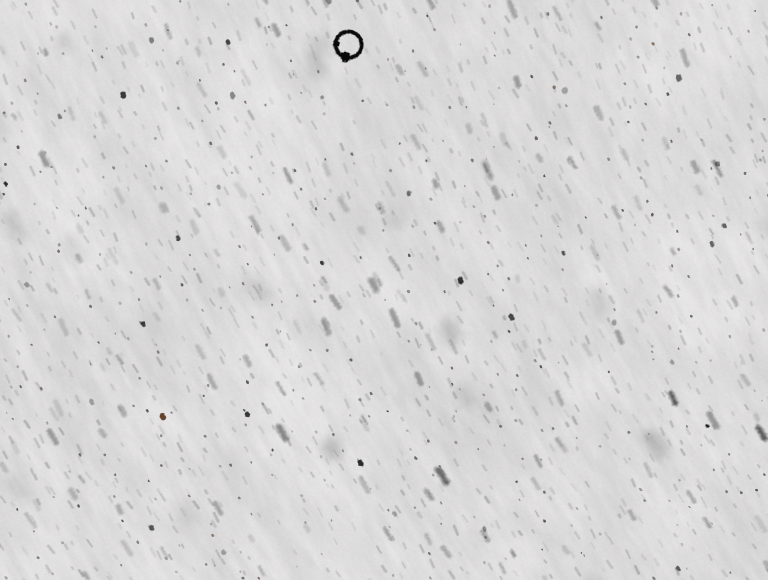
A Shadertoy shader for this texture:

```glsl
// Pale grey micrograph: slanted soft streaks, blurred smudges, dark specks and one small ring

float hash(vec2 p) {
    vec3 q = fract(vec3(p.xyx) * 0.1031);
    q += dot(q, q.yzx + 33.33);
    return fract((q.x + q.y) * q.z);
}

float noise(vec2 p) {
    vec2 i = floor(p), f = fract(p);
    f = f * f * (3.0 - 2.0 * f);
    return mix(mix(hash(i), hash(i + vec2(1, 0)), f.x),
               mix(hash(i + vec2(0, 1)), hash(i + vec2(1, 1)), f.x), f.y);
}

float fbm(vec2 p) {
    float sum = 0.0, amp = 0.5;
    for (int i = 0; i < 4; i++) {
        sum += amp * noise(p);
        p = p * 2.03 + 17.3;
        amp *= 0.5;
    }
    return sum / 0.9375;
}

// Scattered capsules, one per occupied cell, lying along the y axis.
// Returns the darkness (x) and the warm tint (y).
vec2 scatter(vec2 p, float cell, float density, float radius, float halfLength, float blur, float seed) {
    vec2 result = vec2(0);
    vec2 home = floor(p / cell);
    blur = max(blur, 0.6 / iResolution.y);
    for (int j = -1; j <= 1; j++)
    for (int i = -1; i <= 1; i++) {
        vec2 id = home + vec2(i, j);
        vec2 key = id + 80.0 + seed * 31.7;
        if (hash(key) > density) continue;
        vec2 jitter = vec2(hash(key + 5.3), hash(key + 9.1));
        vec2 d = p - (id + jitter) * cell;
        float size = mix(0.55, 1.25, hash(key + 13.7));
        float stretch = halfLength * mix(0.3, 1.3, hash(key + 21.9));
        d.x += 0.25 * d.y * (hash(key + 41.3) - 0.5);
        float dist = length(vec2(d.x, max(abs(d.y) - stretch, 0.0)));
        dist += radius * 0.5 * (noise(d / radius * 1.3 + key) - 0.5);
        float r = radius * size;
        float cover = 1.0 - smoothstep(r - blur, r + blur, dist);
        float strength = mix(0.3, 1.0, pow(hash(key + 27.1), 1.5));
        float warm = step(0.9, hash(key + 33.3));
        result = max(result, cover * strength * vec2(1.0, warm));
    }
    return result;
}

// Dark ring with a rough rim and clumps at its lower left
float ring(vec2 p) {
    float pixel = 0.8 / iResolution.y;
    float rough = 0.004 * (noise(p * 330.0 + 40.0) - 0.5);
    float rim = abs(length(p) - 0.0225 + rough * 0.4) - 0.0028;
    float clump = min(length(p - vec2(-0.006, -0.021)) - 0.008,
                      length(p - vec2(-0.021, 0.001)) - 0.005);
    float dist = min(rim, clump + rough);
    return 1.0 - smoothstep(-pixel, pixel + 0.001, dist);
}

void mainImage(out vec4 fragColor, in vec2 fragCoord) {
    vec2 p = fragCoord / iResolution.y;

    // Flow frame: x across the streaks, y along them, bending gently with height
    vec2 q = vec2(0.89 * p.x + 0.54 * p.y - 0.07 * p.y * p.y,
                  0.45 * p.x - 0.89 * p.y) + 2.0;

    // Mottled background
    float clouds = fbm(p * vec2(4.0, 5.0) + 3.0) - 0.5;
    float drift = fbm(q * vec2(17.0, 7.0)) - 0.5;
    float fibres = fbm(q * vec2(75.0, 19.0) + 50.0) - 0.5;
    float grain = noise(p * 390.0) - 0.5;
    float light = 0.862 + 0.045 * clouds + 0.075 * drift + 0.065 * fibres + 0.018 * grain;
    light = min(light, 0.905);

    // Out-of-focus smudges and streaks
    light *= 1.0 - 0.24 * scatter(q, 0.18, 0.42, 0.013, 0.008, 0.024, 1.0).x;
    light *= 1.0 - 0.30 * scatter(q, 0.062, 0.42, 0.0042, 0.010, 0.0038, 2.0).x;
    light *= 1.0 - 0.20 * scatter(q, 0.027, 0.55, 0.0020, 0.006, 0.0022, 3.0).x;
    light *= 1.0 - 0.62 * scatter(q, 0.22, 0.28, 0.0055, 0.010, 0.0050, 4.0).x;

    // Sharp specks, a few of them rusty
    vec2 dots = scatter(q, 0.10, 0.32, 0.0042, 0.0015, 0.0016, 5.0);
    vec2 dust = scatter(q, 0.036, 0.36, 0.0019, 0.0008, 0.0012, 6.0);
    vec3 color = light * vec3(1.002, 0.996, 0.999);
    color = mix(color, vec3(0.08) + dots.y * vec3(0.30, 0.14, 0.04), 0.95 * dots.x);
    color = mix(color, vec3(0.14) + dust.y * vec3(0.25, 0.12, 0.02), 0.72 * dust.x);

    color = mix(color, vec3(0.04), ring(p - vec2(0.601, 0.923)));
    fragColor = vec4(color, 1.0);
}
```
